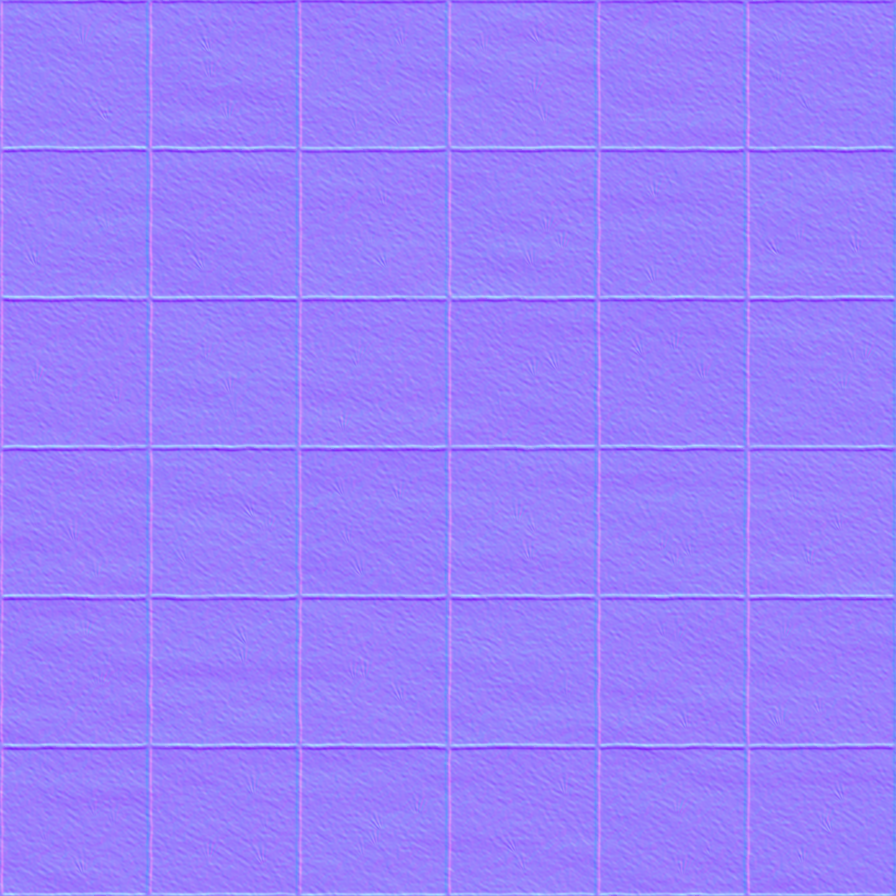
Give the GLSL for this texture map, as a WebGL 2 fragment shader.

```glsl
#version 300 es
precision highp float;
// Normal map of square ceramic tiles with a grained, brushed surface and thin bevelled joints.

uniform vec2 u_resolution;
out vec4 outColor;

const float TILES = 6.0;             // repeats across and down
const float BEVEL_OFFSET = 0.013;    // bevel centre from the joint, in tiles
const float BEVEL_WIDTH = 0.0095;
const float CORNER_FADE = 0.035;
const float WOBBLE = 0.008;          // unevenness of the joints
const vec2 GRAIN_SCALE = vec2(24.0, 46.0);
const float GRAIN_HEIGHT = 0.00165;
const float FINE_HEIGHT = 0.0008;
const float WAVE_HEIGHT = 0.0042;
const float WARP = 0.03;
const float TUFT_HEIGHT = 0.0006;
const float TUFT_STROKES = 24.0;
const int TUFTS = 4;                 // most brushed fans on one tile
const float TILE_TILT = 0.012;
const float SLOPE_STEP = 0.006;

const vec3 FLAT_COLOR = vec3(0.601, 0.502, 0.990);
const vec3 LEFT_COLOR = vec3(0.830, 0.550, 0.990);
const vec3 RIGHT_COLOR = vec3(0.430, 0.560, 0.985);
const vec3 TOP_COLOR = vec3(0.520, 0.210, 0.965);
const vec3 BOTTOM_COLOR = vec3(0.670, 0.810, 1.000);

float hash(vec2 p) {
    vec3 q = fract(p.xyx * vec3(0.1031, 0.1030, 0.0973));
    q += dot(q, q.yzx + 33.33);
    return fract((q.x + q.y) * q.z);
}

float noise(vec2 p) {
    vec2 i = floor(p), f = fract(p);
    f = f * f * (3.0 - 2.0 * f);
    float low = mix(hash(i), hash(i + vec2(1, 0)), f.x);
    float high = mix(hash(i + vec2(0, 1)), hash(i + vec2(1, 1)), f.x);
    return mix(low, high, f.y);
}

// Fans of short strokes that spread upward from random feet
float tufts(vec2 p) {
    vec2 tile = floor(p), local = fract(p);
    float height = 0.0;
    for (int i = 0; i < TUFTS; i++) {
        vec2 seed = tile * 7.0 + float(i) * vec2(61.0, 37.0) + 11.0;
        vec2 foot = vec2(0.2, 0.06) + vec2(0.6, 0.64) * vec2(hash(seed), hash(seed + 3.7));
        vec2 d = local - foot;
        float radius = length(d);
        float lean = 0.8 * (hash(seed + 9.1) - 0.3);
        float angle = atan(d.x, d.y) + lean;
        float spread = exp(-angle * angle * 6.0);
        float reach = smoothstep(0.03, 0.09, radius) * (1.0 - smoothstep(0.11, 0.22, radius));
        float bend = 2.0 * noise(p * 12.0 + seed);
        float strength = smoothstep(0.1, 0.8, hash(seed + 5.3));
        height += strength * spread * reach * cos(angle * TUFT_STROKES + bend);
    }
    return height;
}

// Surface relief, p in tiles
float relief(vec2 p) {
    vec2 warp = vec2(noise(p * 5.0), noise(p * 5.0 + 40.0)) - 0.5;
    vec2 q = p + WARP * warp;
    // Wrinkles run down to the right
    vec2 along = vec2(dot(q, vec2(0.86, -0.51)), dot(q, vec2(0.51, 0.86)));
    float grain = noise(along * GRAIN_SCALE + 90.0);
    float fine = noise(p * 58.0 + 20.0);
    float wave = noise(q * vec2(2.3, 7.0) + 15.0);
    return GRAIN_HEIGHT * grain + FINE_HEIGHT * fine + WAVE_HEIGHT * wave
         + TUFT_HEIGHT * tufts(p);
}

float bevel(float d) {
    float t = (d - BEVEL_OFFSET) / BEVEL_WIDTH;
    return exp(-t * t);
}

void main() {
    vec2 p = gl_FragCoord.xy / u_resolution * TILES;
    vec2 tile = floor(p);

    // Slope of the relief by central differences
    vec2 e = vec2(SLOPE_STEP, 0.0);
    vec2 slope = vec2(relief(p + e.xy) - relief(p - e.xy),
                      relief(p + e.yx) - relief(p - e.yx)) / (2.0 * SLOPE_STEP);
    slope += TILE_TILT * (vec2(hash(tile + 2.0), hash(tile + 8.0)) - 0.5);
    vec3 color = FLAT_COLOR + vec3(slope * vec2(0.8, 1.0), -0.5 * dot(slope, slope));

    // Bevels on the four sides, broken up a little along their length
    vec2 sway = vec2(noise(p.yx * vec2(9.0, 1.0)), noise(p * vec2(9.0, 1.0) + 50.0)) - 0.5;
    vec2 f = fract(p + WOBBLE * sway);
    vec2 edge = min(f, 1.0 - f);
    vec2 corner = smoothstep(0.0, CORNER_FADE, edge.yx);
    vec2 wear = corner * (0.7 + 0.35 * vec2(noise(p * 13.0), noise(p * 13.0 + 70.0)));
    color += (LEFT_COLOR - FLAT_COLOR) * bevel(f.x) * wear.x;
    color += (RIGHT_COLOR - FLAT_COLOR) * bevel(1.0 - f.x) * wear.x;
    color += (BOTTOM_COLOR - FLAT_COLOR) * bevel(f.y) * wear.y;
    color += (TOP_COLOR - FLAT_COLOR) * bevel(1.0 - f.y) * wear.y;

    outColor = vec4(clamp(color, 0.0, 1.0), 1.0);
}
```
